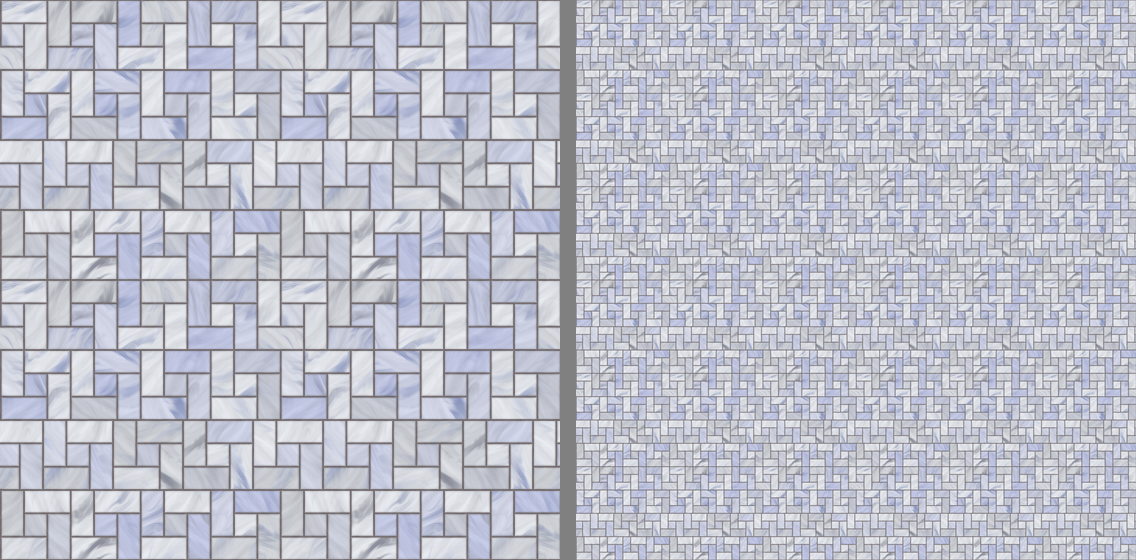
Left: one tile. Right: repeated 3 by 3.
This pattern is drawn by a WebGL 2 fragment shader. Its source:

```glsl
#version 300 es
precision highp float;
// Pale blue-grey marble mosaic: 8 x 8 pinwheels of four 2:1 bricks around a square.
// Each row of pinwheels slides sideways; hashed tints and grain repeat every four
// pinwheels, and the veins are layered sines bent by sines.
uniform vec2 u_resolution;
out vec4 fragColor;

float hash(vec3 p) {
  p = fract(p * vec3(0.1031, 0.1130, 0.0973) + 0.17);
  p += dot(p, p.yzx + 33.33);
  return fract((p.x + p.y) * p.z);
}

mat2 rotation(float angle) {
  float c = cos(angle), s = sin(angle);
  return mat2(c, s, -s, c);
}

// Streaks that run along x, roughly -1 to 1
float marbleGrain(vec2 q, float seed) {
  float sum = 0.0, amplitude = 0.5;
  for (int i = 0; i < 5; i++) {
    q += 0.65 * sin(q.yx * vec2(0.8, 1.1) + seed * vec2(17.0, 29.0) + 2.1 * float(i));
    sum += amplitude * sin(q.y + 0.6 * sin(q.x * 0.7 + seed * 11.0));
    q = rotation(0.22) * q * 1.75;
    amplitude *= 0.66;
  }
  return sum;
}

// Offset from the brick centre in xy, distance to its edge in z, brick number in w
vec4 pinwheelBrick(vec2 c) {
  vec2 r = c;
  for (int i = 0; i < 4; i++) {
    if (r.y < -0.5 && r.x < 0.5) {
      vec2 d = r - vec2(-0.5, -1.0);
      vec2 inset = vec2(1.0, 0.5) - abs(d);
      return vec4(d, min(inset.x, inset.y), float(i));
    }
    r = vec2(r.y, -r.x);
  }
  return vec4(c, 0.5 - max(abs(c.x), abs(c.y)), 4.0);
}

void main() {
  // Rows of pinwheels with their sideways shifts
  vec2 p = gl_FragCoord.xy / u_resolution * 8.0;
  int row = int(floor(p.y)) % 4;
  p.x -= row == 3 ? 0.677 : row == 1 ? 0.615 : 0.01;
  vec2 id = mod(floor(p), 4.0);
  vec2 local = fract(p) * 3.0 - 1.5;
  vec4 brick = pinwheelBrick(local);

  // Random traits of this brick
  vec3 key = vec3(id * 7.0 + 3.0, brick.w * 5.0 + 1.0);
  float tint = hash(key);
  float greyness = hash(key + 41.0);
  float veinHue = hash(key + 83.0);
  float veining = hash(key + 127.0);
  float seed = hash(key + 171.0);
  float slant = mix(0.35, 1.15, hash(key + 211.0)) * (seed < 0.6 ? 1.0 : -1.0);

  // Stone body
  vec3 stone = mix(vec3(0.88, 0.89, 0.91), vec3(0.75, 0.77, 0.88), smoothstep(0.4, 0.9, tint));
  stone = mix(stone, vec3(0.77, 0.78, 0.80), 0.8 * smoothstep(0.55, 0.95, greyness));

  // Broad cloudy veins and fine scratches along the slant
  vec2 along = local * rotation(slant);
  float broad = marbleGrain(along * vec2(1.3, 3.6) + seed * 40.0, seed);
  float fine = marbleGrain(along * vec2(1.8, 8.0) + seed * 70.0, veining);
  float cloud = 0.65 + 0.35 * sin(along.x * 2.3 + 1.5 * sin(along.y * 2.0 + seed * 20.0) + seed * 50.0);
  vec3 veinColor = mix(vec3(0.49, 0.54, 0.71), vec3(0.53, 0.54, 0.58), smoothstep(0.3, 0.8, veinHue));
  float vein = smoothstep(-0.1, 0.95, broad + 0.2 * fine) * cloud;
  stone = mix(stone, veinColor, vein * mix(0.25, 1.0, veining * veining));
  stone += 0.035 * fine;

  // Softly shaded rims and grout
  float blur = 0.7 * 24.0 / u_resolution.y;
  stone *= mix(0.93, 1.0, smoothstep(0.04, 0.13, brick.z));
  vec3 grout = vec3(0.45, 0.42, 0.43) + 0.03 * fine;
  vec3 color = mix(grout, stone, smoothstep(0.04 - blur, 0.04 + blur, brick.z));
  fragColor = vec4(clamp(color, 0.0, 1.0), 1.0);
}
```
